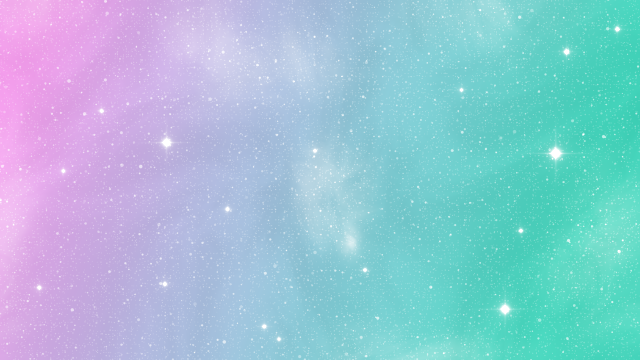
A Shadertoy shader for this background:

```glsl
#define TILT 0.20
#define CLOUD_OPACITY 0.46
#define CLOUD_WARP 0.035
#define CORE_POS vec2(0.972, 0.332)
#define CORE_GLOW 0.72
#define DUST_LEVEL 0.42
#define STAR_LEVEL 0.85
#define SPIKE_WIDTH 0.0022

// Soft clouds: centre.xy, radii.zw, in canvas heights
const vec4 CLOUDS[11] = vec4[11](
    vec4(0.01, 0.33, 0.08, 0.24), vec4(0.10, 0.98, 0.09, 0.08),
    vec4(0.58, 0.87, 0.09, 0.13), vec4(0.79, 0.83, 0.16, 0.09),
    vec4(0.87, 0.49, 0.05, 0.08), vec4(0.92, 0.54, 0.08, 0.06),
    vec4(0.97, 0.42, 0.06, 0.10), vec4(0.90, 0.37, 0.06, 0.06),
    vec4(1.37, 0.99, 0.18, 0.10), vec4(1.16, 0.01, 0.20, 0.06),
    vec4(1.68, 0.28, 0.12, 0.18));

// Bright stars: centre.xy, size.z
const vec3 FLARES[16] = vec3[16](
    vec3(1.544, 0.574, 1.00), vec3(1.403, 0.141, 0.85),
    vec3(0.463, 0.604, 0.80), vec3(1.574, 0.856, 0.50),
    vec3(1.715, 0.919, 0.42), vec3(0.632, 0.419, 0.38),
    vec3(0.458, 0.211, 0.38), vec3(1.447, 0.359, 0.36),
    vec3(0.734, 0.093, 0.38), vec3(0.775, 0.058, 0.32),
    vec3(1.014, 0.250, 0.34), vec3(0.176, 0.525, 0.34),
    vec3(0.109, 0.201, 0.38), vec3(0.282, 0.692, 0.36),
    vec3(0.875, 0.581, 0.34), vec3(1.282, 0.750, 0.32));

vec3 hash3(vec2 cell) {
    vec3 h = fract(cell.xyx * vec3(0.1031, 0.1030, 0.0973));
    h += dot(h, h.yxz + 33.33);
    return fract((h.xxy + h.yzz) * h.zyx);
}

// Layered, rotated sines in the range 0 to 1
float wisps(vec2 p) {
    float sum = 0.0, amp = 0.5;
    for (int i = 0; i < 6; i++) {
        p = mat2(0.8, 0.6, -0.6, 0.8) * p * 1.8 + 0.9 * sin(p.yx * 1.3 + float(i));
        sum += amp * sin(p.x) * sin(p.y);
        amp *= 0.62;
    }
    return smoothstep(-0.7, 0.7, sum);
}

// Pink to lavender to blue to teal
vec3 backdrop(float t) {
    vec3 c = mix(vec3(0.95, 0.61, 0.92), vec3(0.82, 0.67, 0.90), smoothstep(-0.06, 0.19, t));
    c = mix(c, vec3(0.66, 0.73, 0.86), smoothstep(0.12, 0.40, t));
    c = mix(c, vec3(0.49, 0.79, 0.82), smoothstep(0.34, 0.64, t));
    return mix(c, vec3(0.26, 0.83, 0.73), smoothstep(0.56, 0.96, t));
}

float nebula(vec2 p) {
    vec2 warped = p + CLOUD_WARP * (vec2(wisps(p * 7.0), wisps(p * 7.0 + 4.7)) - 0.5);
    float density = 0.0;
    for (int i = 0; i < 11; i++) {
        vec2 d = (warped - CLOUDS[i].xy) / CLOUDS[i].zw;
        density += exp(-dot(d, d));
    }
    float texture1 = 0.3 + 0.9 * wisps(p * 9.0 + 2.0);
    return 1.0 - exp(-density * texture1);
}

// One random star in some of the cells of a grid
float starLayer(vec2 p, float scale, float chance, float radius, float pixel) {
    vec2 cell = floor(p * scale);
    vec3 rnd = hash3(cell + scale);
    vec3 look = hash3(cell + scale * 3.0 + 17.0);
    vec2 centre = (cell + 0.2 + 0.6 * rnd.xy) / scale;
    float r = radius * mix(0.5, 1.0, look.x * look.x);
    float disc = 1.0 - smoothstep(r - 0.6 * pixel, r + 0.8 * pixel, length(p - centre));
    return disc * step(rnd.z, chance) * mix(0.3, 1.0, look.y);
}

// Round core, halo and crossed spikes
float flare(vec2 d, float size) {
    float r = length(d);
    float core = 1.4 * exp(-pow(r / (0.013 * size), 2.0));
    float halo = 0.45 * exp(-r / (0.020 * size));
    vec2 a = abs(d);
    vec2 spikes = exp(-a / (0.032 * size)) * exp(-a.yx / SPIKE_WIDTH);
    return core + halo + 0.7 * size * (spikes.x + spikes.y);
}

void mainImage(out vec4 fragColor, in vec2 fragCoord) {
    float pixel = 1.0 / iResolution.y;
    vec2 p = fragCoord * pixel;
    float across = fragCoord.x / iResolution.x;

    // Colour gradient with faint streaks
    vec3 color = backdrop(across + TILT * (0.5 - p.y));
    color += 0.05 * (wisps(p * vec2(4.0, 2.5) + 1.0) - 0.5);

    // Clouds and the bright knot
    float cloud = nebula(p);
    vec2 knot = (p - CORE_POS) / vec2(0.024, 0.034);
    float light = CLOUD_OPACITY * cloud;
    light += CORE_GLOW * exp(-dot(knot, knot)) * (0.5 + 0.5 * wisps(p * 20.0));
    color = mix(color, vec3(1.0), clamp(light, 0.0, 1.0));

    // Dust and stars
    float dust = starLayer(p, 130.0, 0.40, 0.0014, pixel)
               + starLayer(p + 3.1, 85.0, 0.45, 0.0018, pixel);
    float stars = starLayer(p + 5.7, 48.0, 0.32, 0.0028, pixel)
                + starLayer(p + 9.3, 21.0, 0.22, 0.0046, pixel);
    float shine = (DUST_LEVEL * dust + STAR_LEVEL * stars) * (0.8 + 0.6 * cloud);

    // Bright stars
    for (int i = 0; i < 16; i++) shine += flare(p - FLARES[i].xy, FLARES[i].z);

    fragColor = vec4(mix(color, vec3(1.0), clamp(shine, 0.0, 1.0)), 1.0);
}
```
